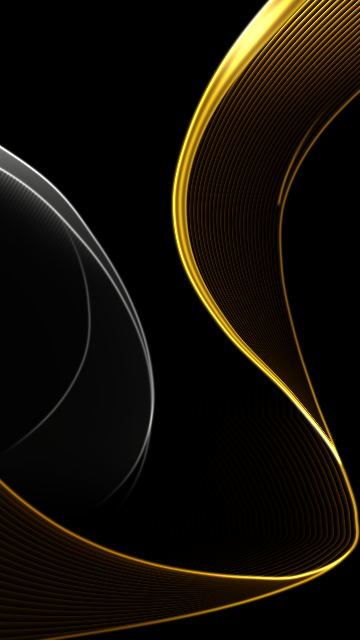
Give the GLSL for this background, as a Shadertoy shader.

```glsl
// A folded golden ribbon of fine strands and a dark glassy orb on black.
// Smooth splines give each silhouette; slope-corrected offsets from them draw
// the rims, and repeated fractions of the space between them draw the strands.

// Uniform cubic spline through ten knots: returns position and slope.
vec2 spline(float knots[10], float start, float gap, float at) {
    float s = clamp((at - start) / gap, 0.0, 6.999);
    int i = int(s);
    float f = s - float(i);
    float a = knots[i], b = knots[i + 1], c = knots[i + 2], d = knots[i + 3];
    float c1 = 0.5 * (c - a), c2 = a - 2.5 * b + 2.0 * c - 0.5 * d;
    float c3 = 0.5 * (d - a) + 1.5 * (b - c);
    return vec2(b + f * (c1 + f * (c2 + f * c3)), (c1 + f * (2.0 * c2 + 3.0 * f * c3)) / gap);
}

// Signed distance from a spline, approximated with its slope.
float offsetFrom(vec2 curve, float at) {
    return (at - curve.x) * inversesqrt(1.0 + curve.y * curve.y);
}

float glow(float d, float width) {
    return exp(-d * d / (width * width));
}

// One soft-edged crest per unit, averaged out when too fine to resolve.
float strands(float phase, float spacing, float pixel) {
    float f = fract(phase);
    float crest = (1.0 - f) * (1.0 - f) * smoothstep(0.0, 0.2, f) * 1.6;
    return mix(0.4, crest, smoothstep(1.0, 3.0, spacing / pixel));
}

// Brown through orange to yellow.
vec3 gold(float heat) {
    return vec3(heat, heat * mix(0.48, 0.86, clamp(heat, 0.0, 1.0)), heat * heat * 0.13);
}

void mainImage(out vec4 fragColor, in vec2 fragCoord) {
    // Hundredths of the canvas height, measured down from the top left.
    float pixel = 100.0 / iResolution.y;
    float x = fragCoord.x * pixel, y = 100.0 - fragCoord.y * pixel;
    float soft = pixel * 0.7, thin = max(0.2, pixel * 0.8);

    // Ribbon silhouettes
    vec2 left = spline(float[10](52.7, 42.3, 34.4, 29.4, 27.1, 28.9, 35.4, 45.7, 53.4, 55.7), 0.0, 10.4, y);
    vec2 right = spline(float[10](91.0, 74.2, 60.5, 50.0, 44.5, 44.0, 46.0, 49.3, 53.3, 55.7), 0.0, 10.4, y);
    vec2 outer = spline(float[10](44.9, 49.1, 52.2, 54.4, 55.7, 54.9, 46.9, 28.9, -2.6, -39.0), 65.1, 5.2, y);
    vec2 crease = spline(float[10](66.4, 75.1, 81.3, 85.4, 88.0, 89.5, 90.2, 90.0, 86.5, 78.0), 0.0, 7.8, x);
    float dLeft = offsetFrom(left, x), dRight = offsetFrom(right, x);
    float dOuter = offsetFrom(outer, x), dCrease = offsetFrom(crease, y);
    float upper = smoothstep(73.0, 71.5, y), lower = 1.0 - upper;
    float inside = smoothstep(-soft, soft, dLeft) * smoothstep(soft, -soft, dRight) * upper;
    float behindOuter = smoothstep(soft, -soft, dOuter);

    // Upper ribbon: strands, lit from the top
    float span = max(right.x - left.x, 0.1);
    float t = clamp((x - left.x) / span, 0.0, 1.0);
    float light = 0.23 + 0.95 * exp(-y * y / 130.0) + 0.2 * smoothstep(52.0, 68.0, y);
    float heat = (0.12 + strands(t * 28.0, span / 28.0, pixel)) * light * (1.0 - 0.75 * t);
    vec3 color = gold(heat) * inside;

    // Bright band along the left rim
    float bandWidth = 0.5 + 1.6 * smoothstep(72.0, 30.0, y) + 2.2 * smoothstep(25.0, 0.0, y);
    float q = dLeft / bandWidth;
    float band = smoothstep(1.05, 0.9, q) * inside;
    color = mix(color, gold(0.72 + 0.2 * cos(q * 12.6)), band);

    // Rims of the upper ribbon and the short fold inside it
    float shine = smoothstep(14.0, 3.0, y) + smoothstep(58.0, 67.0, y);
    color += mix(vec3(0.75, 0.6, 0.18), vec3(1.0, 0.95, 0.75), min(shine, 1.0)) * glow(dLeft, thin * 1.3) * upper;
    color += vec3(0.75, 0.75, 0.6) * glow(dLeft - 1.3, 1.4) * glow(y - 5.0, 6.0) * inside;
    color += gold(0.5 + 0.25 * smoothstep(50.0, 70.0, y)) * glow(dRight, thin) * upper;
    float fold = dRight + 0.7 + 0.07 * (32.3 - y);
    color += gold(0.5) * glow(fold, thin) * smoothstep(32.5, 31.5, y) * smoothstep(14.0, 28.0, y);

    // Faint veil hanging inside the turn
    float veil = smoothstep(58.0, 76.0, y) * (1.0 - inside) * behindOuter * smoothstep(soft, -soft, dCrease);
    float depth = max(-dOuter, 0.0);
    color += gold(strands(depth / 0.9, 0.9, pixel) * (0.3 * exp(-depth / 4.0) + 0.05 * exp(-depth / 14.0))) * veil;

    // Lower ribbon between the crease and the bottom rim
    float bottom = 100.9 - 0.13 * x - 0.000035 * x * x * x;
    float depthSpan = max(bottom - crease.x, 0.1);
    float v = clamp((y - crease.x) / depthSpan, 0.0, 1.0);
    float sheet = smoothstep(-soft, soft, dCrease) * behindOuter;
    float sheetHeat = 0.02 + strands(v * 20.0, depthSpan / 20.0, pixel) * (0.1 + 0.1 * smoothstep(25.0, 48.0, x));
    color += gold(sheetHeat + 0.2 * exp(-max(dCrease, 0.0) / 0.9)) * sheet;
    float toRight = smoothstep(12.0, 46.0, x);
    color += gold(0.38 + 0.4 * toRight) * glow(dOuter, thin * 1.2) * lower;
    color += (gold(0.5 + 0.35 * toRight) + 0.3 * smoothstep(28.0, 46.0, x)) * glow(dCrease, thin * 1.2) * behindOuter * lower;

    // Orb: dark glass, silver rims and a veil of light at the upper left
    vec2 rim = spline(float[10](-22.0, -6.5, 7.3, 15.0, 20.4, 23.4, 23.6, 19.4, 7.8, -8.0), 18.75, 9.4, y);
    vec2 innerRim = spline(float[10](-31.0, -14.3, 2.9, 12.8, 19.3, 23.0, 23.6, 21.2, 14.3, 4.0), 18.75, 9.4, y);
    vec2 vein = spline(float[10](-11.7, -5.2, 4.9, 11.2, 13.8, 13.0, 6.8, -5.9, -22.0, -39.0), 18.75, 9.4, y);
    float dRim = offsetFrom(rim, x), dInner = offsetFrom(innerRim, x), dVein = offsetFrom(vein, x);
    float glass = smoothstep(soft, -soft, dRim) * smoothstep(82.0, 68.0, y);
    float core = smoothstep(soft, -soft, dInner);
    float fade = smoothstep(80.5, 66.0, y);
    float hatch = 0.85 + 0.15 * cos((x + 0.6 * y) * 9.0);
    float silver = glass * (0.012 + 0.03 * exp(min(dRim, 0.0) / 5.0) + 0.012 * smoothstep(-soft, soft, dVein));
    silver += glass * (1.0 - core) * 0.4 * exp(-max(y - 23.0, 0.0) / 11.0);
    silver += glass * core * hatch * 0.42 * exp(min(dInner, 0.0) / 2.2) * smoothstep(46.0, 25.0, y);
    silver += glow(dRim, thin) * fade * (0.45 + 0.4 * smoothstep(45.0, 24.0, y));
    silver += glow(dInner, thin) * fade * (0.3 + 0.25 * smoothstep(60.0, 35.0, y));
    silver += glow(dVein, thin) * 0.26 * smoothstep(30.0, 50.0, y) * smoothstep(72.0, 64.0, y);
    color += silver * vec3(1.0, 1.0, 0.99);

    fragColor = vec4(clamp(color, 0.0, 1.0), 1.0);
}
```
